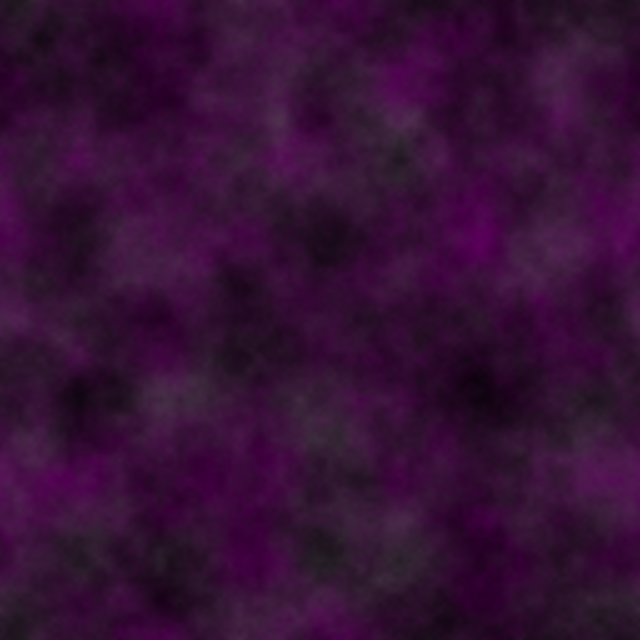
Reproduce this texture procedurally as a three.js fragment shader.

```glsl
varying vec2 vUv;

#define BASE_CELLS 8.0
#define OCTAVES 5
#define GAIN 0.6
#define MEAN_PURPLE 0.204
#define PURPLE_CONTRAST 0.41
#define MEAN_GREEN_RATIO 0.34
#define GREEN_CONTRAST 1.4
#define PURPLE_SEED 17.0
#define GREEN_SEED 71.0

// Sine-free hash of a lattice point
float hash(vec2 cell, float seed) {
  vec3 p = fract(vec3(cell.xyx + seed) * 0.1031);
  p += dot(p, p.yzx + 33.33);
  return fract((p.x + p.y) * p.z);
}

// Value noise whose lattice wraps after a whole number of cells
float wrappedNoise(vec2 uv, float cells, float seed) {
  vec2 p = uv * cells;
  vec2 low = mod(floor(p), cells);
  vec2 high = mod(low + 1.0, cells);
  vec2 blend = smoothstep(0.0, 1.0, fract(p));
  float bottom = mix(hash(low, seed), hash(vec2(high.x, low.y), seed), blend.x);
  float top = mix(hash(vec2(low.x, high.y), seed), hash(high, seed), blend.x);
  return mix(bottom, top, blend.y);
}

// Layered clouds, centred on zero
float clouds(vec2 uv, float seed) {
  float sum = 0.0;
  float total = 0.0;
  float weight = 1.0;
  float cells = BASE_CELLS;
  for (int i = 0; i < OCTAVES; i++) {
    sum += weight * (wrappedNoise(uv, cells, seed + float(i) * 5.37) - 0.5);
    total += weight;
    weight *= GAIN;
    cells *= 2.0;
  }
  return sum / total;
}

void main() {
  // Brightness of the purple haze
  float purple = MEAN_PURPLE + PURPLE_CONTRAST * clouds(vUv, PURPLE_SEED);
  purple = max(purple, 0.02);

  // Independent clouds fade the purple towards grey
  float greenRatio = MEAN_GREEN_RATIO + GREEN_CONTRAST * clouds(vUv, GREEN_SEED);
  float green = purple * clamp(greenRatio, 0.0, 1.0);

  gl_FragColor = vec4(purple, green, purple, 1.0);
}
```
